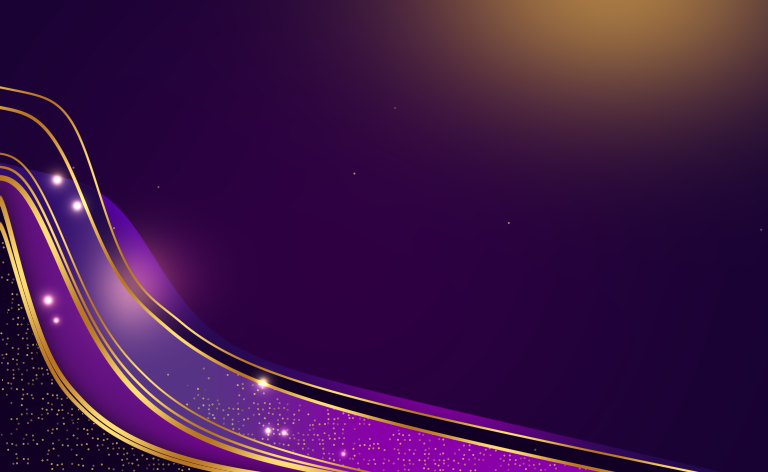
This background is drawn by a WebGL 1 fragment shader. Its source:

```glsl
precision highp float;
// Dark plum backdrop with a warm glow at the upper right and violet ribbons
// sweeping down from the left. Each ribbon edge is a rational S-curve y(x);
// signed distances to the curves give the fills, gold lines, dust and sparks.
uniform vec2 u_resolution;

// The canvas is 4.7 units high, with y measured down from the top.
const float HEIGHT = 4.7;

// Curves: (start, drop, knee x, slope) and steepness before and after the knee.
const vec4 VEIL = vec4(1.62, 1.43, 1.63, 0.23);
const vec2 VEIL_BEND = vec2(6.0, 6.0);
const vec4 CREST = vec4(0.87, 2.46, 1.125, 0.20);
const vec2 CREST_BEND = vec2(5.3, 3.0);
const vec4 BODY = vec4(1.07, 2.45, 1.05, 0.20);
const vec2 BODY_BEND = vec2(3.5, 2.5);
const vec4 THREAD = vec4(1.53, 2.75, 0.93, 0.15);
const vec2 THREAD_BEND = vec2(2.5, 2.2);
const vec4 CORD = vec4(1.77, 2.75, 0.88, 0.10);
const vec2 CORD_BEND = vec2(2.3, 2.27);
const vec4 RIM = vec4(2.00, 3.10, 0.50, 0.0);
const vec4 INNER_RIM = vec4(2.25, 2.88, 0.52, 0.0);
const vec2 RIM_BEND = vec2(1.4, 1.2);

const vec3 NAVY = vec3(0.08, 0.01, 0.19);
const vec3 PLUM = vec3(0.18, 0.0, 0.26);
const vec3 AMBER = vec3(0.66, 0.48, 0.26);
const vec3 VIOLET = vec3(0.33, 0.0, 0.64);
const vec3 MAGENTA = vec3(0.54, 0.0, 0.66);
const vec3 INDIGO = vec3(0.19, 0.05, 0.42);
const vec3 SLATE = vec3(0.34, 0.20, 0.52);
const vec3 PURPLE = vec3(0.40, 0.07, 0.52);
const vec3 SHADOW = vec3(0.07, 0.0, 0.14);
const vec3 GOLD = vec3(0.72, 0.46, 0.14);
const vec3 PALE_GOLD = vec3(1.0, 0.87, 0.46);
const float DUST_CELL = 0.05;

float pixel;

vec2 hash2(vec2 p) {
  vec3 q = fract(p.xyx * vec3(0.1031, 0.1030, 0.0973));
  q += dot(q, q.yzx + 33.33);
  return fract((q.xx + q.yz) * q.zy);
}

float bell(vec2 p, vec2 center, vec2 radius) {
  vec2 d = (p - center) / radius;
  return exp(-dot(d, d));
}

float curve(float x, vec4 shape, vec2 bend) {
  float t = max(x, 0.0001) / shape.z;
  float r = pow(t, mix(bend.x, bend.y, smoothstep(0.6, 1.6, t)));
  return shape.x + shape.y * r / (1.0 + r) + shape.w * x;
}

// Approximate signed distance, positive below the curve.
float below(vec2 p, vec4 shape, vec2 bend) {
  float y = curve(p.x, shape, bend);
  float slope = (curve(p.x + 0.02, shape, bend) - y) / 0.02;
  return (p.y - y) / sqrt(1.0 + slope * slope);
}

float fill(float d) {
  return smoothstep(-pixel, pixel, d);
}

void goldLine(inout vec3 color, vec2 p, float d, float halfWidth) {
  float ink = 1.0 - smoothstep(halfWidth - 0.7 * pixel, halfWidth + 0.7 * pixel, abs(d));
  float sheen = 0.5 + 0.5 * sin(p.x * 3.1 + p.y * 2.3 + 1.0);
  color = mix(color, mix(GOLD, PALE_GOLD, sheen), ink);
}

float dust(vec2 p, float density) {
  vec2 cell = floor(p / DUST_CELL);
  vec2 center = (cell + 0.25 + 0.5 * hash2(cell)) * DUST_CELL;
  vec2 chance = hash2(cell + 71.0);
  float grain = 1.0 - smoothstep(0.004, 0.010 + pixel * 0.6, length(p - center));
  return grain * step(chance.x, density) * (0.35 + 0.65 * chance.y);
}

float spark(vec2 p, vec2 center, float size) {
  float d = length(p - center) / size;
  return exp(-d * d * 2.5) + 0.3 * exp(-d * d * 0.5);
}

float sparkPair(vec2 p, vec2 center, vec2 offset, vec2 sizes) {
  return spark(p, center - offset, sizes.x) + spark(p, center + offset, sizes.y);
}

void main() {
  pixel = HEIGHT / u_resolution.y;
  vec2 p = vec2(gl_FragCoord.x, u_resolution.y - gl_FragCoord.y) * pixel;
  float veil = below(p, VEIL, VEIL_BEND);
  float crest = below(p, CREST, CREST_BEND);
  float body = below(p, BODY, BODY_BEND);
  float thread = below(p, THREAD, THREAD_BEND);
  float cord = below(p, CORD, CORD_BEND);
  float rim = below(p, RIM, RIM_BEND);
  float innerRim = below(p, INNER_RIM, RIM_BEND);

  // Backdrop and warm light
  vec3 color = mix(NAVY, PLUM, bell(p, vec2(3.4, 2.5), vec2(3.3, 3.2)));
  color = mix(color, AMBER, bell(p, vec2(6.1, -0.15), vec2(2.0, 1.25)));

  // Ribbons, from back to front
  float veilLight = exp(-pow((p.x - 1.15) / 0.55, 2.0)) + exp(-pow((p.x - 4.4) / 1.3, 2.0));
  vec3 veilColor = mix(VIOLET, MAGENTA * 0.9, smoothstep(1.8, 4.0, p.x));
  veilColor = mix(INDIGO * 0.7, veilColor, veilLight * exp(-max(veil, 0.0) * 2.5));
  color = mix(color, veilColor, fill(veil));
  color = mix(color, mix(INDIGO * 0.65, SHADOW, smoothstep(1.2, 3.0, p.x)), fill(veil) * fill(crest));
  vec3 bodyColor = mix(INDIGO, SLATE, smoothstep(0.4, 1.3, p.x));
  bodyColor = mix(bodyColor, MAGENTA, smoothstep(1.9, 3.9, p.x));
  color = mix(color, bodyColor, fill(body) * fill(veil));
  vec3 bandColor = mix(PURPLE, MAGENTA, 0.6 * smoothstep(1.0, 2.4, p.x));
  color = mix(color, bandColor * (1.0 - 0.5 * exp(min(rim, 0.0) * 8.0)), fill(cord));
  color = mix(color, SHADOW, fill(rim));

  // Soft light on the bend
  color += vec3(0.34, 0.27, 0.12) * bell(p, vec2(1.3, 2.88), vec2(0.36, 0.42));
  color += vec3(0.16, 0.05, 0.10) * bell(p, vec2(1.6, 2.75), vec2(0.5, 0.45));

  // Gold dust
  float corner = fill(innerRim - 0.03) * 0.75 * exp(-innerRim * 1.8);
  float drift = fill(body) * fill(-thread) * smoothstep(3.4, 4.4, p.y) * smoothstep(1.1, 2.4, p.x);
  color = mix(color, PALE_GOLD * 0.88, dust(p, corner + 0.6 * drift) * 0.8);

  // Gold lines
  goldLine(color, p, crest, 0.011);
  goldLine(color, p, body, 0.016);
  goldLine(color, p, thread, 0.010);
  goldLine(color, p, mix(thread, cord, 0.55), 0.012);
  goldLine(color, p, cord, 0.027);
  goldLine(color, p, rim, 0.024);
  goldLine(color, p, innerRim, 0.020);

  // Sparks
  float light = sparkPair(p, vec2(0.67, 1.92), vec2(0.10, 0.13), vec2(0.075, 0.07));
  light += sparkPair(p, vec2(0.52, 3.09), vec2(0.04, 0.10), vec2(0.065, 0.035));
  light += sparkPair(p, vec2(2.75, 4.30), vec2(0.08, 0.01), vec2(0.04, 0.035));
  light += sparkPair(p, vec2(3.02, 4.165), vec2(0.40, 0.355), vec2(0.07, 0.025));
  color += vec3(1.0, 0.85, 0.55) * light;

  gl_FragColor = vec4(min(color, 1.0), 1.0);
}
```
